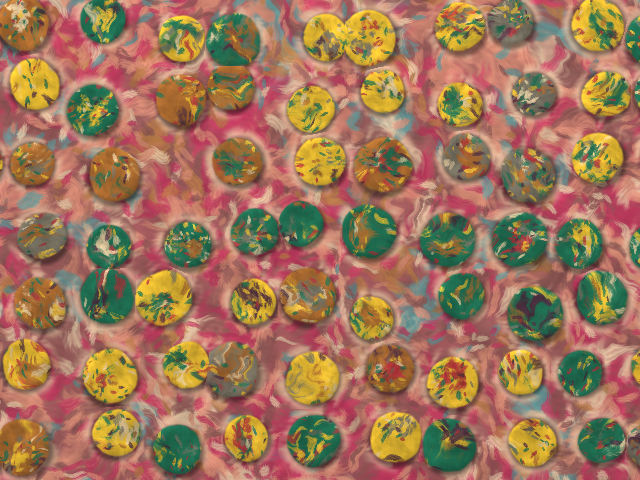
Reproduce this pattern procedurally as a Shadertoy shader.

```glsl
vec3 hash3(vec2 p) {
    vec3 q = fract(p.xyx * vec3(0.1031, 0.1030, 0.0973));
    q += dot(q, q.yxz + 33.33);
    return fract((q.xxy + q.yzz) * q.zyx);
}

// Layered sines, used to drag and fray the paint
vec2 swirl(vec2 p) {
    vec2 sum = vec2(0.0);
    float amplitude = 1.0;
    for (int i = 0; i < 5; i++) {
        p = mat2(0.8, 0.6, -0.6, 0.8) * p * 1.7 + 1.3;
        sum += amplitude * sin(p.yx + 1.5 * sum.yx);
        amplitude *= 0.6;
    }
    return sum;
}

vec3 groundPaint(float h) {
    vec3 crimson = vec3(0.74, 0.22, 0.36), mauve = vec3(0.55, 0.34, 0.33);
    vec3 salmon = vec3(0.83, 0.54, 0.45), cream = vec3(0.87, 0.76, 0.63);
    vec3 ochre = vec3(0.70, 0.47, 0.27), teal = vec3(0.36, 0.57, 0.57);
    return h < 0.29 ? crimson : h < 0.52 ? mauve : h < 0.76 ? salmon
         : h < 0.84 ? cream : h < 0.89 ? ochre : teal;
}

// Each disc has a main pigment, another at its heart, and stray dabs
vec3 discPaint(float h, float radial, float seed) {
    vec3 yellow = vec3(0.88, 0.71, 0.19), green = vec3(0.12, 0.42, 0.31);
    vec3 grey = vec3(0.45, 0.43, 0.37), ochre = vec3(0.64, 0.40, 0.18);
    vec3 pigments[9] = vec3[9](yellow, green, grey, yellow, ochre, green,
        vec3(0.86, 0.76, 0.60), vec3(0.68, 0.19, 0.22), vec3(0.29, 0.17, 0.24));
    float pick = h > 0.66 ? (h - 0.66) * 26.0
               : radial < 0.5 ? fract(seed * 37.0) * 9.0 : seed * 6.0;
    return pigments[int(clamp(pick, 0.0, 8.0))];
}

// Layers of bristly elliptical dabs; disc = centre, radius (0 for ground), seed
vec3 paint(vec2 p, float scale, vec4 disc) {
    bool onDisc = disc.z > 0.0;
    vec3 color = onDisc ? discPaint(0.0, 1.0, disc.w) : vec3(0.63, 0.35, 0.36);
    for (int layer = 0; layer < 6; layer++) {
        vec2 cell = floor(p * scale);
        for (int k = 0; k < 9; k++) {
            vec2 id = cell + vec2(k % 3 - 1, k / 3 - 1);
            vec3 a = hash3(id + float(layer) * 71.0 + 19.0);
            vec3 b = hash3(id + float(layer) * 43.0 + 207.0);
            if (b.x > 0.85 - 0.07 * float(layer)) continue;
            vec2 centre = (id + 0.15 + 0.7 * a.xy) / scale;

            float angle = a.z * 6.283;
            vec2 d = (p - centre) * scale;
            vec2 q = vec2(dot(d, vec2(cos(angle), sin(angle))),
                          dot(d, vec2(-sin(angle), cos(angle))));
            float edge = length(q / vec2(0.55 + 0.4 * b.z, 0.26 + 0.2 * b.z));
            float bristle = sin(q.y * 28.0 + 3.0 * sin(q.x * 5.0 + angle));
            float cover = 1.0 - smoothstep(0.6, 1.0, edge + 0.12 * bristle);

            float drift = 0.15 * centre.y + 0.08 * sin(centre.x * 7.0 + 3.0 * centre.y);
            vec3 pigment = onDisc
                ? discPaint(b.y, length(centre - disc.xy) / disc.z, disc.w)
                : groundPaint(fract(b.y * 0.87 + drift));
            pigment *= 0.92 + 0.16 * b.z;
            color = mix(color, pigment, cover * (0.72 + 0.13 * bristle));
        }
        scale *= 1.4;
    }
    return color;
}

// Nearest scattered disc
vec4 findDisc(vec2 p) {
    vec4 found = vec4(9.0, 9.0, 0.05, 0.0);
    float nearest = 1e3;
    vec2 cell = floor(p / 0.145);
    for (int k = 0; k < 9; k++) {
        vec2 id = cell + vec2(k % 3 - 1, k / 3 - 1);
        vec3 h = hash3(id + 61.0), g = hash3(id + 133.0);
        if (g.x > 0.92) continue;
        vec2 centre = (id + 0.3 + 0.4 * h.xy) * 0.145;
        float radius = 0.046 + 0.014 * g.y;
        float reach = length(p - centre) / radius;
        if (reach < nearest) {
            nearest = reach;
            found = vec4(centre, radius, h.z);
        }
    }
    return found;
}

void mainImage(out vec4 fragColor, in vec2 fragCoord) {
    vec2 p = fragCoord / iResolution.y;
    vec2 drag = swirl(p * 9.0);
    vec2 grain = swirl(p * 38.0);
    vec2 painted = p + 0.016 * drag + 0.0015 * grain;
    vec3 color = paint(painted, 7.0, vec4(0.0));

    // Pale smeared collar and cast shadow around each disc
    vec4 disc = findDisc(p);
    vec2 local = (p - disc.xy) / disc.z;
    float r = length(local + 0.05 * drag + 0.015 * grain);
    float collar = smoothstep(0.8, 1.0, r) * (1.0 - smoothstep(1.08, 1.5, r));
    collar *= smoothstep(-0.8, 1.0, grain.x + 0.6 * drag.y);
    color = mix(color, vec3(0.88, 0.73, 0.61), 0.75 * collar);
    float shadow = 1.0 - smoothstep(0.92, 1.2, length(local - vec2(0.04, -0.1)));
    color *= 1.0 - 0.42 * shadow;

    // Raised disc with a lit upper rim
    if (r < 1.1) {
        vec3 face = paint(painted, 17.0, disc);
        float rim = smoothstep(0.72, 0.98, r);
        face *= 1.0 + 0.16 * rim * dot(local, vec2(-0.4, 0.9));
        face *= 1.0 + 0.05 * grain.y;
        color = mix(color, face, 1.0 - smoothstep(0.93, 1.03, r));
    }

    // Fine surface relief and soft light from above
    color *= 1.0 + 0.03 * grain.x + 0.02 * swirl(p * 90.0).y;
    color *= 0.95 + 0.07 * p.y;
    fragColor = vec4(clamp(color, 0.0, 1.0), 1.0);
}
```
